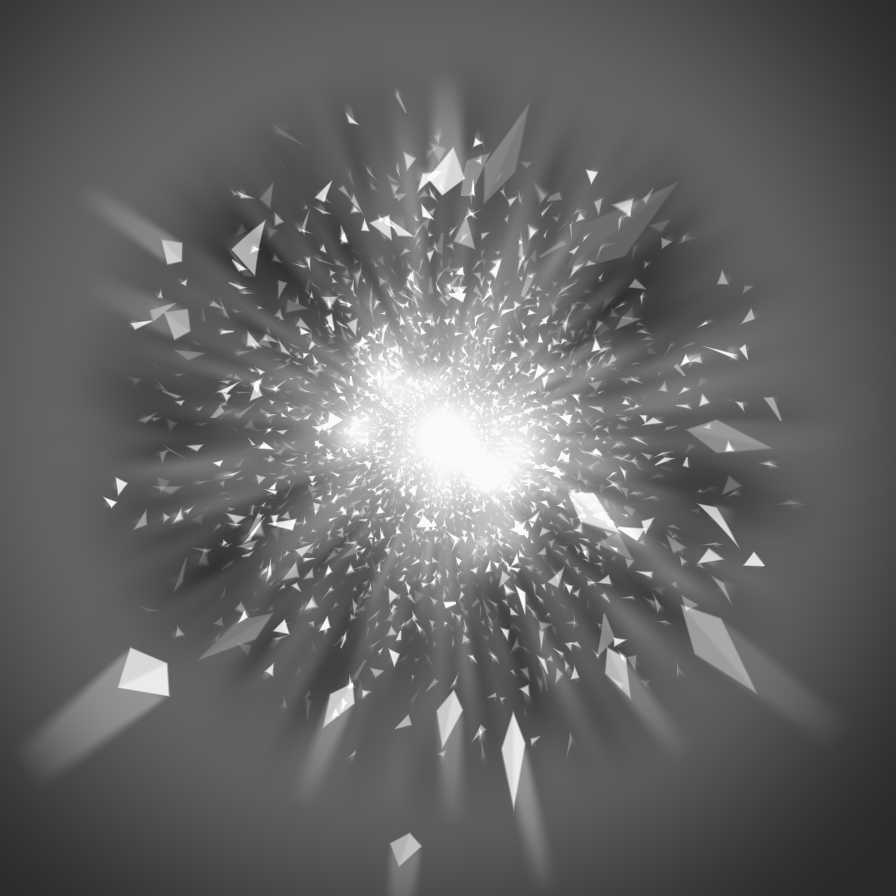
Give the GLSL for this background, as a Shadertoy shader.

```glsl
#define CENTER vec2(0.495, 0.512)
#define BASE_GREY 0.395
#define VIGNETTE 0.23
#define RING_SHADE 0.105
#define RAY_GAIN 0.52
#define GLOW_GAIN 0.47
#define CORE_GAIN 0.16
#define CHIP_LAYERS 6
#define CHIP_LIGHT 0.62
#define CHIP_SMEAR 0.28
#define TAIL_OPACITY 0.65
#define TAU 6.2831853

float hash(vec2 p) {
    return fract(sin(dot(p, vec2(127.1, 311.7))) * 43758.5453);
}

// Value noise that wraps around the full turn in y
float ringNoise(vec2 p, float period) {
    vec2 i = floor(p), f = fract(p);
    f = f * f * (3.0 - 2.0 * f);
    float y0 = mod(i.y, period), y1 = mod(i.y + 1.0, period);
    float low = mix(hash(vec2(i.x, y0)), hash(vec2(i.x + 1.0, y0)), f.x);
    float high = mix(hash(vec2(i.x, y1)), hash(vec2(i.x + 1.0, y1)), f.x);
    return mix(low, high, f.y);
}

// Radial streaks in three widths
float rays(float logR, float turn) {
    return 0.36 * ringNoise(vec2(logR * 1.6, turn * 23.0), 23.0)
         + 0.38 * ringNoise(vec2(logR * 2.4 + 9.0, turn * 53.0), 53.0)
         + 0.26 * ringNoise(vec2(logR * 3.5 + 20.0, turn * 109.0), 109.0);
}

// One ring grid of random triangles; cells grow with the radius
float chips(float logR, float turn, float r, float count, float seed, float pixel) {
    vec2 grid = vec2(logR / TAU, turn) * count + vec2(seed * 0.37, 0.0);
    vec2 id = floor(grid);
    float cellRadius = exp((id.x + 0.5 - seed * 0.37) * TAU / count);
    id.y = mod(id.y, count);
    vec2 key = id + seed * 17.3;
    vec2 q = fract(grid) - 0.5;
    q -= 0.3 * (vec2(hash(key + 1.1), hash(key + 2.2)) - 0.5);
    float size = mix(0.05, 0.19, pow(hash(key + 5.5), 1.3));
    float smear = smoothstep(-0.05, 0.05, q.x) * (1.0 - smoothstep(0.05, 0.33, q.x));
    smear *= 1.0 - smoothstep(0.4 * size, 1.2 * size, abs(q.y));
    float tilt = (hash(key + 3.3) - 0.5) * 1.6;
    q = mat2(cos(tilt), -sin(tilt), sin(tilt), cos(tilt)) * q;
    float stretch = 1.1 + 4.0 * pow(hash(key + 4.4), 2.0);
    q.y *= stretch;
    float d = -1.0;
    for (int i = 0; i < 3; i++) {
        float k = float(i);
        float a = k * TAU / 3.0 + hash(key + 6.6 + k) * 0.9;
        d = max(d, dot(q, vec2(cos(a), sin(a))) - size);
    }
    float soft = pixel * count * stretch / (TAU * r);
    float density = 0.58 * (1.0 - smoothstep(0.17, 0.43, cellRadius));
    float present = step(hash(key + 9.9), density) * step(cellRadius, 0.42);
    float light = mix(0.12, 1.0, pow(hash(key + 12.1), 1.4));
    float resolved = min(1.0, 1.6 * size / soft);
    float body = 1.0 - smoothstep(-soft, soft, d);
    return present * light * resolved * max(body, CHIP_SMEAR * smear);
}

// Soft round patch of light
float bloom(vec2 p, vec2 at, float radius) {
    vec2 v = (p - at) / radius;
    return exp(-dot(v, v));
}

// Large kite pointing away from the center, with a fading tail
void shard(inout float col, vec2 p, vec2 at, vec2 size, float tail, float light, float pixel) {
    vec2 axis = normalize(at), v = p - at;
    vec2 q = vec2(dot(v, axis), axis.x * v.y - axis.y * v.x);
    float t = clamp(q.x / tail, 0.0, 1.0);
    float width = size.y * (1.0 - 0.35 * t);
    float blur = 0.004 + 0.010 * t;
    float smear = 1.0 - smoothstep(width - blur, width + blur, abs(q.y));
    smear *= smoothstep(-0.01, 0.015, q.x) * (1.0 - t * t);
    col = mix(col, max(col, 0.75 * light), smear * TAIL_OPACITY);
    q.y += 0.22 * q.x;
    float reach = q.x > 0.0 ? size.x : size.x * 0.55;
    float d = (abs(q.x) / reach + abs(q.y) / size.y - 1.0) * min(reach, size.y);
    float facet = light * (0.92 + 0.08 * smoothstep(-0.003, 0.003, q.y));
    col = mix(col, max(col, facet), 1.0 - smoothstep(-pixel, pixel * 2.0, d));
}

void mainImage(out vec4 fragColor, in vec2 fragCoord) {
    float pixel = 1.0 / min(iResolution.x, iResolution.y);
    vec2 p = (fragCoord - CENTER * iResolution.xy) * pixel;
    float r = max(length(p), 0.002);
    float logR = log(r), turn = atan(p.y, p.x) / TAU + 0.5;

    // Grey backdrop, shaded ring and streaks
    float col = BASE_GREY - VIGNETTE * smoothstep(0.38, 0.74, r + 0.06 * (p.x - p.y));
    float ring = smoothstep(0.05, 0.18, r) * (1.0 - smoothstep(0.27, 0.45, r));
    col += ring * ((rays(logR, turn) - 0.5) * RAY_GAIN - RING_SHADE);

    // Central haze with uneven reach and brighter patches
    float cloud = 0.65 + 0.70 * ringNoise(vec2(logR * 2.5, turn * 13.0), 13.0);
    col += GLOW_GAIN * mix(1.0, cloud, smoothstep(0.02, 0.09, r)) * exp(-r * r / 0.027);
    col += 0.22 * bloom(p, vec2(-0.065, 0.070), 0.030) + 0.18 * bloom(p, vec2(-0.100, 0.008), 0.022);
    col += 0.16 * bloom(p, vec2(0.050, -0.060), 0.045) + 0.12 * bloom(p, vec2(0.090, -0.020), 0.050);

    // Large shards around the burst
    shard(col, p, vec2(0.180, 0.220), vec2(0.100, 0.028), 0.13, 0.43, pixel);
    shard(col, p, vec2(-0.220, -0.215), vec2(0.060, 0.014), 0.09, 0.52, pixel);
    shard(col, p, vec2(-0.328, -0.262), vec2(0.038, 0.034), 0.18, 0.92, pixel);
    shard(col, p, vec2(0.003, 0.289), vec2(0.034, 0.020), 0.12, 0.92, pixel);
    shard(col, p, vec2(0.063, 0.300), vec2(0.075, 0.017), 0.10, 0.52, pixel);
    shard(col, p, vec2(0.078, -0.345), vec2(0.065, 0.013), 0.17, 0.92, pixel);
    shard(col, p, vec2(0.007, -0.305), vec2(0.040, 0.014), 0.13, 0.86, pixel);
    shard(col, p, vec2(-0.113, -0.292), vec2(0.036, 0.014), 0.13, 0.86, pixel);
    shard(col, p, vec2(0.295, -0.222), vec2(0.080, 0.024), 0.19, 0.66, pixel);
    shard(col, p, vec2(0.160, -0.078), vec2(0.045, 0.017), 0.09, 0.96, pixel);
    shard(col, p, vec2(0.305, 0.001), vec2(0.060, 0.018), 0.15, 0.60, pixel);
    shard(col, p, vec2(-0.300, 0.205), vec2(0.020, 0.014), 0.13, 0.82, pixel);
    shard(col, p, vec2(-0.293, 0.126), vec2(0.022, 0.018), 0.12, 0.72, pixel);
    shard(col, p, vec2(0.192, -0.255), vec2(0.038, 0.014), 0.13, 0.78, pixel);
    shard(col, p, vec2(-0.042, -0.455), vec2(0.024, 0.017), 0.09, 0.76, pixel);

    // Scattered chips, then the hot core
    float chipFade = mix(0.3, 1.0, smoothstep(0.01, 0.10, r));
    for (int i = 0; i < CHIP_LAYERS; i++)
        col += CHIP_LIGHT * chipFade * chips(logR, turn, r, 21.0 + 11.0 * float(i), float(i) + 1.0, pixel);
    col += CORE_GAIN * exp(-r * r / 0.0016);
    fragColor = vec4(vec3(clamp(col, 0.0, 0.98)), 1.0);
}
```
